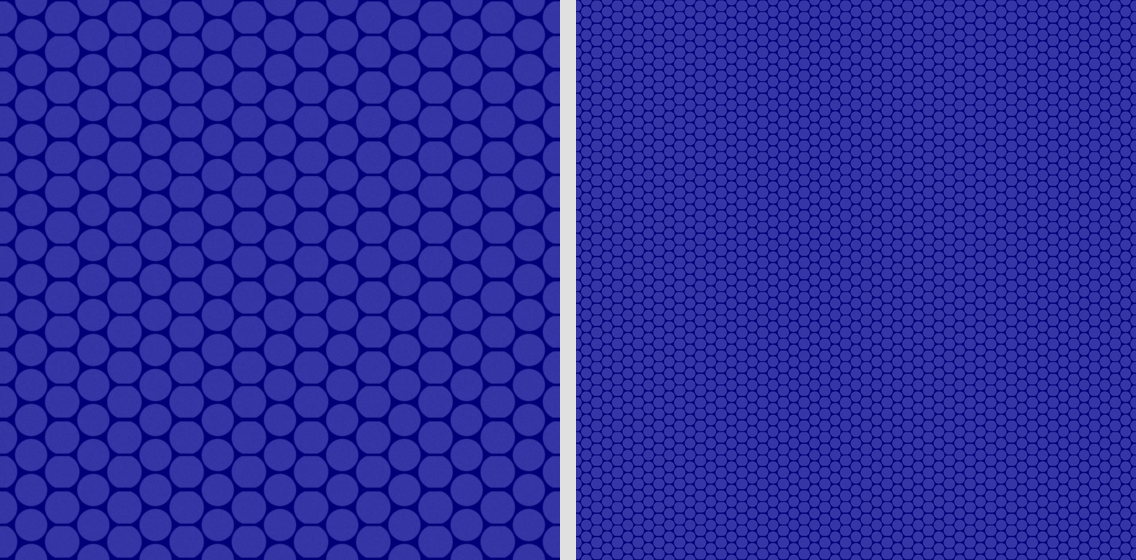
Left, the tile; right, the same tile 3 across and 3 down.
A WebGL 1 fragment shader for this pattern:

```glsl
precision highp float;
// Staggered columns of blue discs, round ones alternating with wide flattened ones, on navy.

uniform vec2 u_resolution;

const float COLUMN_PAIRS = 9.0;   // repeats across
const float ROWS = 16.0;          // repeats down, even so row parity wraps
const vec3 DISC_COLOR = vec3(0.212, 0.208, 0.652);
const vec3 GROUND_COLOR = vec3(0.012, 0.005, 0.465);

// Lengths are in units of one row height.
const float ROUND_RADIUS = 0.460;
const float WIDE_RADIUS = 0.492;
const float WIDE_HALF_HEIGHT = 0.460;
const float ODD_FLATTENING = 0.010;
const float ROW_SHIFT = 0.018;    // uneven spacing of the wide discs
const float EDGE_SOFTNESS = 0.027;

const float GRAIN_CELLS = 384.0;
const float GRAIN_AMOUNT = 0.014;

float hash(vec2 cell) {
  vec3 p = fract(vec3(cell.xyx) * 0.1031);
  p += dot(p, p.yzx + 33.33);
  return fract((p.x + p.y) * p.z);
}

// Horizontal offset from the nearest column centre.
float columnOffset(float x, float spacing, float start) {
  return (fract((x - start) / spacing + 0.5) - 0.5) * spacing;
}

float roundDisc(vec2 p, float spacing) {
  vec2 q = vec2(columnOffset(p.x, spacing, 0.5 * spacing), fract(p.y + 0.5) - 0.5);
  return length(q) - ROUND_RADIUS;
}

// A disc with its top and bottom cut flat; every other row is flatter and higher.
float wideDisc(vec2 p, float spacing) {
  float alternate = 1.0 - mod(floor(p.y), 2.0);
  vec2 q = vec2(columnOffset(p.x, spacing, 0.0),
                fract(p.y) - 0.5 - ROW_SHIFT * alternate);
  float halfHeight = WIDE_HALF_HEIGHT - ODD_FLATTENING * alternate;
  return max(length(q) - WIDE_RADIUS, abs(q.y) - halfHeight);
}

void main() {
  vec2 uv = gl_FragCoord.xy / u_resolution;
  vec2 p = uv * ROWS;
  float spacing = ROWS / COLUMN_PAIRS;

  // Both kinds of disc, with softened edges
  float dist = min(roundDisc(p, spacing), wideDisc(p, spacing));
  float soft = max(EDGE_SOFTNESS, 0.5 * ROWS / u_resolution.y);
  float cover = 1.0 - smoothstep(-soft, soft, dist);
  vec3 color = mix(GROUND_COLOR, DISC_COLOR, cover);

  // Faint grain on the discs
  float grain = hash(mod(floor(uv * GRAIN_CELLS), GRAIN_CELLS)) - 0.5;
  color += GRAIN_AMOUNT * grain * cover;

  gl_FragColor = vec4(color, 1.0);
}
```
